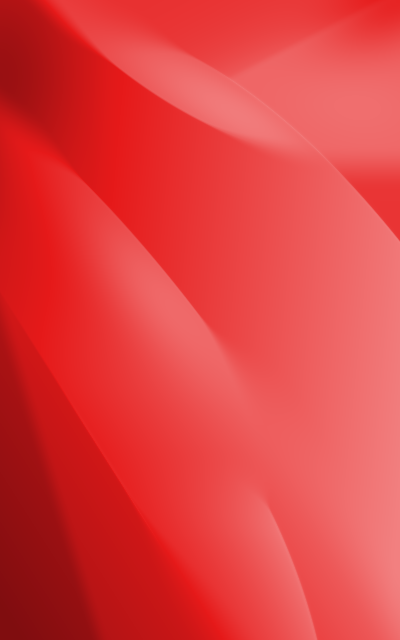
This background is drawn by a Shadertoy shader. Its source:

```glsl
// Overlapping translucent red sheets with curved, glinting edges.
// Each sheet is a scalar tone field (-1 dark, 0 red, 1 pink), layered through
// smooth masks along parabolic borders, then mapped to a three-colour ramp.

#define DARK vec3(0.50, 0.05, 0.06)
#define RED  vec3(0.90, 0.10, 0.10)
#define PINK vec3(0.95, 0.52, 0.52)
#define EDGE_SOFT 0.004
#define RIM_WIDTH 0.003
#define RIM_GAIN 0.16
#define SHEET_SLOPE 1.2
#define HEIGHT 1.6

// Parabola through (start, value) with the given slope and bend
float arc(float t, float start, float value, float slope, float bend) {
    float d = t - start;
    return value + d * (slope + bend * d);
}

float cover(float d, float soft) {
    return smoothstep(-soft, soft, d);
}

// One inside [a, b], fading out over the given width
float span(float t, float a, float b, float fade) {
    return smoothstep(a - fade, a + fade, t) * (1.0 - smoothstep(b - fade, b + fade, t));
}

float rim(float d) {
    return RIM_GAIN * exp(-abs(d) / RIM_WIDTH);
}

// Elongated soft highlight along a direction
float sheen(vec2 p, vec2 center, vec2 along, vec2 size) {
    vec2 axis = normalize(along), d = p - center;
    vec2 q = vec2(dot(d, axis), dot(d, vec2(-axis.y, axis.x))) / size;
    return exp(-dot(q, q));
}

// Wide sheet brightening to the right, shaded at the upper left
float mainSheet(vec2 p) {
    float shade = exp(-pow((p.y - 0.2) / 0.28, 2.0)) * (1.0 - smoothstep(0.0, 0.3, p.x));
    float tone = max(SHEET_SLOPE * (p.x - 0.28), -0.06) + 0.12 * (p.y - 0.5);
    return min(tone, 0.96) - 0.65 * shade;
}

// Far sheet at the top right, split by a rising ray
float backdrop(vec2 p) {
    float ray = p.y - 0.198 + 0.517 * (p.x - 0.573);
    float above = 0.2 + 0.4 * exp(min(ray, 0.0) / 0.1);
    float below = 0.7 + 0.1 * sheen(p, vec2(0.88, 0.25), vec2(1.0, 0.3), vec2(0.2, 0.12));
    below -= 0.45 * smoothstep(0.36, 0.48, p.y);
    float corner = sheen(p, vec2(1.0, 0.0), vec2(1.0, -0.5), vec2(0.2, 0.1));
    return mix(above, below, cover(ray, 0.012)) - 0.6 * corner;
}

// Bright blade between the two upper arcs
float upperBlade(vec2 p) {
    return 0.25 + 0.66 * sheen(p, vec2(0.6, 0.29), vec2(0.85, 0.5), vec2(0.38, 0.11));
}

// Lower sheet; e is the horizontal offset from its dark border
float lowerSheet(vec2 p, float e) {
    float tone = 0.05 + 1.35 * e - 0.4 * (1.0 - smoothstep(0.5, 1.0, p.y));
    tone += 0.38 * sheen(p, vec2(0.36, 0.70), vec2(0.62, 0.78), vec2(0.26, 0.10));
    tone -= 0.2 * exp(-p.x / 0.06) * (1.0 - smoothstep(0.4, 0.65, p.y));
    // Fold at the lower right
    float fold = arc(p.y, 1.26, 0.667, 0.495, -0.373) - p.x;
    float lit = smoothstep(1.12, 1.34, p.y);
    float foldSoft = mix(0.06, EDGE_SOFT, smoothstep(1.18, 1.28, p.y));
    tone += 0.36 * lit * cover(fold, foldSoft) * exp(-max(fold, 0.0) / 0.17);
    tone += rim(fold) * smoothstep(1.24, 1.32, p.y);
    return min(tone, 0.95);
}

void mainImage(out vec4 fragColor, in vec2 fragCoord) {
    // Width is 1, y runs downward from the top
    vec2 uv = fragCoord / iResolution.xy;
    vec2 p = vec2(uv.x, (1.0 - uv.y) * HEIGHT);
    float tone = mainSheet(p);

    // Upper blade over the main sheet
    float bladeLow = arc(p.x, 0.229, 0.115, 0.86, -0.645) - p.y;
    float lowSoft = EDGE_SOFT + 0.05 * (1.0 - smoothstep(0.12, 0.30, p.x))
                  + 0.035 * smoothstep(0.5, 0.75, p.x);
    tone = mix(tone, upperBlade(p), cover(bladeLow, lowSoft));
    tone += 0.5 * rim(bladeLow) * span(p.x, 0.32, 0.6, 0.08);

    // Backdrop beyond the upper arc
    float bladeTop = arc(max(p.x, 0.083), 0.458, 0.129, 0.509, 0.678) - p.y;
    float topSoft = EDGE_SOFT + 0.09 * (1.0 - smoothstep(0.25, 0.5, p.x));
    float far = cover(bladeTop, topSoft) * smoothstep(0.1, 0.3, p.x);
    tone = mix(tone, backdrop(p), far);
    tone += rim(bladeTop) * smoothstep(0.45, 0.6, p.x);

    // Lower sheet, crisp only along the middle of its border
    float e = p.x - (p.y - 0.729) / 1.58;
    float middle = p.y - arc(p.x, 0.167, 0.4125, 0.962, 0.52);
    float midSoft = EDGE_SOFT + 0.06 * (1.0 - smoothstep(0.08, 0.22, p.x))
                  + 0.16 * smoothstep(0.49, 0.72, p.x);
    tone = mix(tone, lowerSheet(p, e), cover(middle, midSoft));
    tone += 0.6 * rim(middle) * span(p.x, 0.2, 0.51, 0.04);

    // Dark wedge at the lower left with a deeper inner layer
    float wedge = -0.2 + e - 0.3 * cover(0.3 * (p.y - 0.77) - p.x, 0.025);
    float wedgeSoft = EDGE_SOFT + 0.1 * smoothstep(1.2, 1.6, p.y);
    tone = mix(tone, wedge, cover(-e, wedgeSoft));
    tone += rim(e) * span(p.y, 1.0, 1.33, 0.08);

    vec3 color = mix(RED, DARK, clamp(-tone, 0.0, 1.0));
    color = mix(color, PINK, clamp(tone, 0.0, 1.1));
    fragColor = vec4(color, 1.0);
}
```
